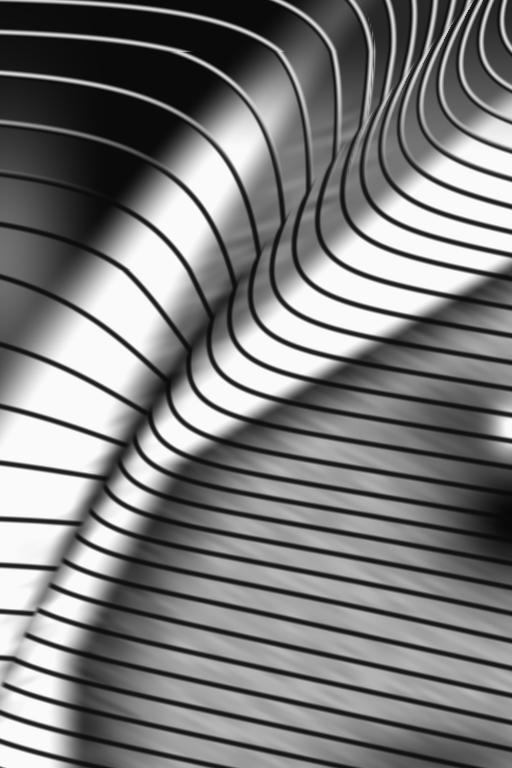
Reproduce this background procedurally as a Shadertoy shader.

```glsl
// Two folds of polished, ribbed metal meeting in a diagonal crease.
// Ribs are contour lines of a phase field bent around the crease; the
// grey shading is built from soft bands measured across the same crease.

float hash(vec2 p) {
    vec3 q = fract(vec3(p.xyx) * 0.1031);
    q += dot(q, q.yzx + 33.33);
    return fract((q.x + q.y) * q.z);
}

float noise(vec2 p) {
    vec2 i = floor(p), f = fract(p);
    f = f * f * (3.0 - 2.0 * f);
    return mix(mix(hash(i), hash(i + vec2(1, 0)), f.x),
               mix(hash(i + vec2(0, 1)), hash(i + vec2(1, 1)), f.x), f.y);
}

// Soft elliptical spot
float glow(vec2 p, vec2 centre, vec2 radius) {
    vec2 q = (p - centre) / radius;
    return exp(-dot(q, q));
}

// Horizontal position of the crease at depth y
float creaseX(float y) {
    return 3.88 - 0.789 * (y - 0.95) + 0.0368 * (y - 0.95) * (y - 3.18);
}

// Rib number from the depth at which a rib crosses the crease
float ribIndex(float depth) {
    return (depth - 1.9) / 0.32 - 1.3 * max(1.2 - depth, 0.0);
}

float leftRibs(vec2 p, float t) {
    float drop = clamp(2.08 - 0.31 * p.y - 0.2 * max(p.y - 2.7, 0.0), 0.1, 1.92);
    float depth = p.y + drop * (1.0 - exp(min(t, 0.3) / 1.18));
    return ribIndex(depth) - 0.9 * max(depth - 4.75, 0.0);
}

float rightRibs(vec2 p, float t) {
    float drop = 0.08 + 1.0 - smoothstep(2.0, 6.2, p.y);
    float depth = p.y - drop * (1.0 - exp(-max(t, -0.3) / 0.45)) - 0.2 * t;
    return ribIndex(depth) + 0.9 * max(depth - 4.0, 0.0);
}

// x: dark rib coverage, y: light rim just above it
vec2 ribLines(float n, float px) {
    float slope = max(length(vec2(dFdx(n), dFdy(n))) / px, 0.3);
    float d = (n - round(n)) / slope;
    float soft = max(0.018, px);
    float dark = 1.0 - smoothstep(0.025 - soft, 0.025 + soft, abs(d));
    float rim = 1.0 - smoothstep(0.0, 0.022 + soft, abs(d + 0.025));
    return vec2(dark, rim);
}

float leftShade(vec2 p, float t) {
    float fold = smoothstep(-1.92, -1.17, t);
    float edge = -0.08 - 0.2 * max(5.2 - p.y, 0.0);
    float shade = fold * mix(1.0, 0.48, smoothstep(edge - 0.15, edge + 0.25, t));
    shade *= mix(0.32, 1.0, smoothstep(0.3, 1.6, p.y));
    float sheen = (1.0 - smoothstep(0.0, 1.1, p.x)) * exp(-pow((p.y - 2.6) / 1.3, 2.0));
    return shade + (0.04 + 0.4 * sheen) * (1.0 - fold);
}

float rightShade(vec2 p, float t) {
    float inner = 0.35 * max(4.4 - p.y, 0.0);
    float outer = 0.55 + max(4.65 - p.y, 0.0) + 0.4 * max(p.y - 6.6, 0.0);
    float beyond = smoothstep(outer - 0.22, outer + 0.2, t);

    // Lower sheet with fine slanted brushing
    float sheet = mix(0.2, 0.66, smoothstep(outer, outer + 1.2, t));
    sheet += 0.12 * (noise(vec2(p.x * 3.0 + p.y, p.y * 15.0 - p.x * 7.0)) - 0.5);
    sheet *= 1.0 - 0.97 * glow(p, vec2(5.15, 5.2), vec2(0.75, 0.75));
    sheet *= 1.0 - 0.5 * glow(p, vec2(4.6, 4.2), vec2(0.7, 0.5));
    sheet *= 1.0 - 0.55 * glow(p, vec2(4.4, 7.6), vec2(1.0, 0.35));
    sheet += 0.7 * glow(p, vec2(5.12, 4.3), vec2(0.2, 0.25));

    float band = smoothstep(inner - 0.2, inner + 0.25, t) * (1.0 - beyond);
    float shade = mix(mix(0.46, sheet, beyond), 1.0, band);
    return shade * mix(0.28, 1.0, smoothstep(-0.2, 1.7, p.y));
}

void mainImage(out vec4 fragColor, in vec2 fragCoord) {
    // Canvas is 7.68 units high, y measured down from the top
    float px = 7.68 / iResolution.y;
    vec2 p = vec2(fragCoord.x, iResolution.y - fragCoord.y) * px;
    float t = p.x - creaseX(p.y);
    float side = smoothstep(-0.04, 0.04, t);

    // Metal surface
    float grey = mix(leftShade(p, t), rightShade(p, t), side);
    float streak = noise(vec2(t * 4.0, p.y * 9.0 + t * 3.0)) - 0.5;
    grey += 0.28 * streak * exp(-t * t / 0.16) * smoothstep(0.6, 1.6, p.y);
    float shadow = smoothstep(2.0, 3.4, p.y) * (1.0 - smoothstep(4.6, 6.5, p.y));
    grey *= 1.0 - 0.7 * shadow * exp(-t * t / 0.015);

    // Ribs, with bright rims where the metal turns dark at the top
    vec2 leftLine = ribLines(leftRibs(p, t), px);
    vec2 rightLine = ribLines(rightRibs(p, t), px);
    vec2 line = mix(leftLine, rightLine, side);
    grey = mix(grey, 0.04, 0.92 * line.x);
    grey = mix(grey, 0.85, line.y * (1.0 - smoothstep(0.7, 2.1, p.y)));

    fragColor = vec4(vec3(clamp(grey, 0.03, 0.98)), 1.0);
}
```
